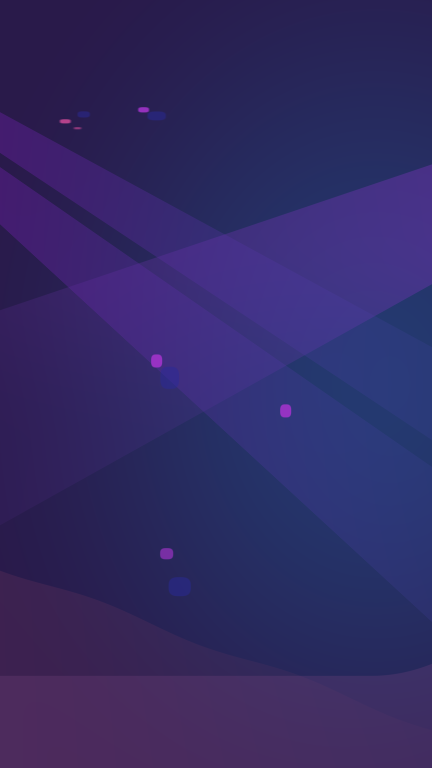
This background is drawn by a Shadertoy shader. Its source:

```glsl
// Crossing violet light beams over a dark blue haze, with mauve hills and glowing sparks.

const vec3 HAZE_BLUE = vec3(0.14, 0.225, 0.44);
const vec3 NIGHT_PLUM = vec3(0.16, 0.10, 0.29);
const vec3 BEAM_PURPLE = vec3(0.40, 0.12, 0.62);
const vec3 BEAM_BLUE = vec3(0.30, 0.27, 0.70);
const vec3 BEAM_VIOLET = vec3(0.45, 0.20, 0.70);
const vec3 HILL_ROSE = vec3(0.55, 0.25, 0.40);
const vec3 HILL_MAUVE = vec3(0.50, 0.28, 0.52);
const vec3 SPARK_MAGENTA = vec3(0.64, 0.20, 0.80);
const vec3 SPARK_PINK = vec3(0.78, 0.28, 0.58);
const vec3 ECHO_BLUE = vec3(0.16, 0.16, 0.60);

// Coverage below a boundary at the given height.
float below(float y, float height, float pixel) {
    return smoothstep(-pixel, pixel, height - y);
}

// Straight band; each edge holds its heights at the left and right sides.
float beam(vec2 uv, vec2 top, vec2 bottom, float pixel) {
    float upper = below(uv.y, mix(top.x, top.y, uv.x), pixel);
    float lower = below(uv.y, mix(bottom.x, bottom.y, uv.x), pixel);
    return upper * (1.0 - lower);
}

// Slightly squared oval.
float oval(vec2 p, vec2 center, vec2 radius, float pixel) {
    vec2 q = abs(p - center) / radius;
    float reach = pow(dot(q * q, q), 1.0 / 3.0);
    return 1.0 - smoothstep(-pixel, pixel, (reach - 1.0) * min(radius.x, radius.y));
}

vec3 drawBeams(vec3 color, vec2 uv, float pixel) {
    float violet = beam(uv, vec2(0.596, 0.786), vec2(0.316, 0.630), pixel);
    float violetFade = mix(0.20, 0.45, uv.x) * mix(0.45, 1.0, smoothstep(0.42, 0.70, uv.y));
    color = mix(color, BEAM_VIOLET, violet * violetFade);

    float falling = beam(uv, vec2(0.854, 0.548), vec2(0.801, 0.427), pixel)
                  + beam(uv, vec2(0.7825, 0.392), vec2(0.708, 0.190), pixel);
    vec3 tint = mix(BEAM_PURPLE, BEAM_BLUE, uv.x);
    return mix(color, tint, falling * mix(0.44, 0.15, uv.x));
}

vec3 drawHills(vec3 color, vec2 uv, float pixel) {
    float ripple = sin(uv.x * 6.785);
    float slope = 0.257 - 0.21 * uv.x + 0.009 * ripple * ripple;
    color = mix(color, HILL_ROSE, below(uv.y, slope, pixel) * mix(0.20, 0.06, uv.x));

    float rise = max(uv.x - 0.86, 0.0);
    float plain = 0.12 + 0.8 * rise * rise;
    return mix(color, HILL_MAUVE, below(uv.y, plain, pixel) * 0.25);
}

vec3 drawSparks(vec3 color, vec2 p, float pixel) {
    // Center and radii; the first three cast a blue echo.
    vec4 sparks[6] = vec4[6](
        vec4(0.204, 0.530, 0.0072, 0.0085),
        vec4(0.217, 0.279, 0.0085, 0.0073),
        vec4(0.187, 0.857, 0.0070, 0.0034),
        vec4(0.372, 0.465, 0.0072, 0.0085),
        vec4(0.085, 0.842, 0.0070, 0.0027),
        vec4(0.101, 0.833, 0.0045, 0.0014));

    color = mix(color, ECHO_BLUE, 0.5 * oval(p, vec2(0.109, 0.851), vec2(0.008, 0.004), pixel));
    for (int i = 0; i < 6; i++) {
        vec4 s = sparks[i];
        float depth = 1.0 - s.y;
        if (i < 3) {
            vec2 echo = s.xy + vec2(0.017, -0.0065 - 0.07 * depth * depth);
            color = mix(color, ECHO_BLUE, 0.5 * oval(p, echo, s.zw * 1.7, pixel));
        }
        vec3 tint = i < 4 ? SPARK_MAGENTA : SPARK_PINK;
        float strength = (i == 1 || i == 5) ? 0.65 : 0.88;
        color = mix(color, tint, strength * oval(p, s.xy, s.zw, pixel));
    }
    return color;
}

void mainImage(out vec4 fragColor, in vec2 fragCoord) {
    vec2 uv = fragCoord / iResolution.xy;
    vec2 p = fragCoord / iResolution.y;
    float pixel = 0.7 / iResolution.y;

    // Broad haze glowing on the right.
    float haze = length((p - vec2(0.49, 0.50)) * vec2(1.0, 0.8));
    vec3 color = mix(HAZE_BLUE, NIGHT_PLUM, smoothstep(0.0, 0.58, haze));

    color = drawBeams(color, uv, pixel);
    color = drawHills(color, uv, pixel);
    color = drawSparks(color, p, pixel);
    fragColor = vec4(color, 1.0);
}
```
